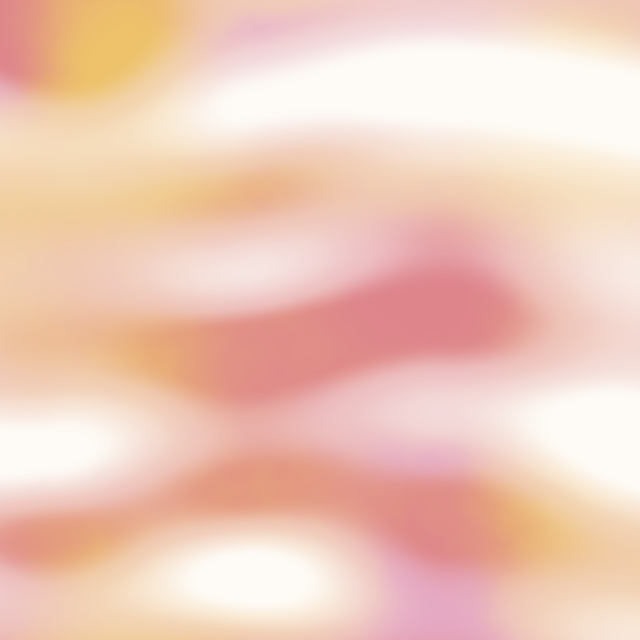
This background is drawn by a Shadertoy shader. Its source:

```glsl
// Soft horizontal drifts of ivory, blush, gold and rose, like blurred clouds at dusk.
// A warped wave plus wide smooth noise sets the tone; a second noise field turns each
// tone from pink to golden, and a faint fine mottling breaks up the deeper areas.

const float TAU = 6.2831853;
const float BAND_PERIOD = 0.275;              // height of one light and dark pair
const float BAND_CENTER = 0.05;               // height of the lowest light band
const float BAND_WARP   = 0.09;               // vertical wander of the bands
const float BAND_AMOUNT = 0.27;
const float CLOUD_AMOUNT = 1.2;
const float TONE_MEAN   = 0.40;
const float MOTTLE      = 0.07;
const vec2  CLOUD_SCALE = vec2(3.3, 6.0);     // cells across the canvas
const vec2  HUE_SCALE   = vec2(4.2, 6.0);
const vec2  WARP_SCALE  = vec2(2.4, 2.0);
const vec2  MOTTLE_SCALE = vec2(34.0);

// Pink and golden ends of each tone, from deep to light
const vec3 ROSE   = vec3(0.87, 0.52, 0.55);
const vec3 GOLD   = vec3(0.93, 0.76, 0.42);
const vec3 PINK   = vec3(0.93, 0.75, 0.77);
const vec3 PEACH  = vec3(0.95, 0.83, 0.68);
const vec3 BLUSH  = vec3(0.95, 0.85, 0.86);
const vec3 CREAM  = vec3(0.98, 0.92, 0.83);
const vec3 IVORY  = vec3(0.995, 0.985, 0.965);
const vec3 ORCHID = vec3(0.89, 0.65, 0.80);

float hash(vec2 cell) {
    vec3 p = fract(vec3(cell.xyx) * 0.1031);
    p += dot(p, p.yzx + 33.33);
    return fract((p.x + p.y) * p.z);
}

// Smooth value noise, centred on zero
float noise(vec2 p) {
    vec2 cell = floor(p);
    vec2 f = fract(p);
    f = f * f * (3.0 - 2.0 * f);
    float low  = mix(hash(cell), hash(cell + vec2(1, 0)), f.x);
    float high = mix(hash(cell + vec2(0, 1)), hash(cell + vec2(1, 1)), f.x);
    return mix(low, high, f.y) - 0.5;
}

// Lightness: wandering bands broken into wide blobs
float toneField(vec2 uv) {
    float y = uv.y + BAND_WARP * 2.0 * noise(uv * WARP_SCALE + 17.3) + 0.05 * (uv.x - 0.5);
    float band = cos(TAU * (y - BAND_CENTER) / BAND_PERIOD);
    float cloud = noise(vec2(uv.x, y) * CLOUD_SCALE + vec2(41.7, 8.4));
    return TONE_MEAN + BAND_AMOUNT * band + CLOUD_AMOUNT * cloud;
}

// Colour temperature: 0 is pink, 1 is golden
float hueField(vec2 uv) {
    float broad = noise(uv * HUE_SCALE + vec2(73.2, 29.6));
    float fine = noise(uv * MOTTLE_SCALE) + 0.5 * noise(uv * MOTTLE_SCALE * 2.0 + 5.5);
    return smoothstep(-0.1, 1.1, 0.5 + 1.4 * broad + MOTTLE * fine);
}

vec3 palette(float tone, float hue) {
    vec3 color = mix(ROSE, GOLD, hue);
    color = mix(color, mix(PINK, PEACH, hue), smoothstep(-0.03, 0.43, tone));
    color = mix(color, mix(BLUSH, CREAM, hue), smoothstep(0.37, 0.75, tone));
    return mix(color, IVORY, smoothstep(0.66, 1.0, tone));
}

void mainImage(out vec4 fragColor, in vec2 fragCoord) {
    vec2 uv = fragCoord / iResolution.xy;
    float tone = toneField(uv);
    float hue = hueField(uv);
    vec3 color = palette(tone, hue);

    // Orchid glow in the pinkest middle tones
    float glow = smoothstep(0.45, 0.0, hue) * smoothstep(0.35, 0.0, abs(tone - 0.3));
    glow *= smoothstep(-0.1, 0.35, noise(uv * vec2(3.0, 4.0) + 61.9));
    color = mix(color, ORCHID, 0.8 * glow);

    fragColor = vec4(color, 1.0);
}
```
